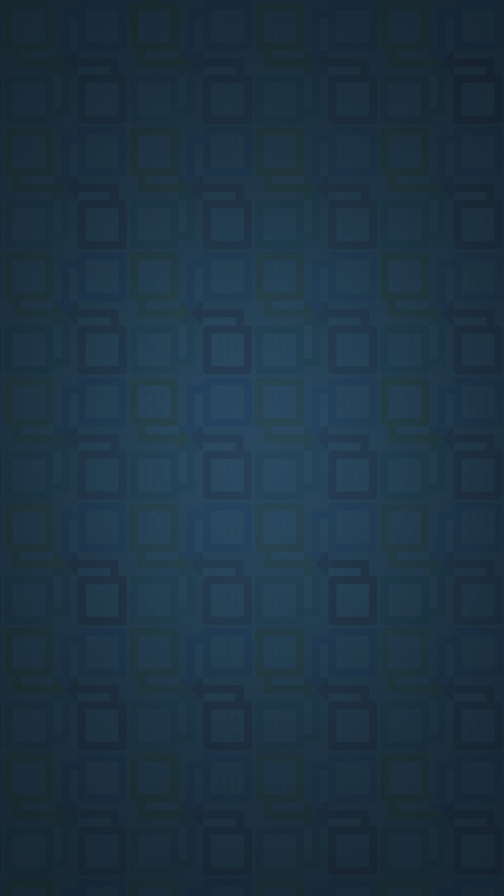
Give the GLSL for this pattern, as a WebGL 1 fragment shader.

```glsl
precision highp float;
// Dim blue wallpaper of square frames in pinwheel groups of four, each frame
// with a hook that ends in a pointed corner joint. One motif is rotated four
// times on a square lattice, tinted, then lit by a soft central glow.
uniform vec2 u_resolution;

const float TILE_WIDTH = 0.2486;            // lattice period, canvas widths
const vec2 TILE_ORIGIN = vec2(0.503, 1.032); // centre of one group of four
const float PERIOD = 15.4;                  // lattice period, line widths
const float FRAME_CENTRE = 3.2;             // frame offset from group centre
const float INK = 0.95;                     // strength of the line tints
const float WEAR = 0.3;                     // tint variation between repeats
const float GRAIN = 0.025;
const vec2 GLOW_FALLOFF = vec2(1.1, 1.9);
const vec3 GLOW = vec3(0.160, 0.280, 0.370);
const vec3 SHADE = vec3(0.088, 0.150, 0.193);
const vec3 TEAL = vec3(0.86, 0.96, 0.93);
const vec3 PLUM = vec3(0.92, 0.84, 0.87);
const vec3 BLUE = vec3(0.86, 0.93, 1.01);
const vec3 OLIVE = vec3(0.99, 0.96, 0.82);

float hash(vec2 p) {
  return fract(sin(dot(p, vec2(127.1, 311.7))) * 4375.85);
}

vec2 gradient(vec2 cell) {
  float angle = 6.2832 * hash(cell);
  return vec2(cos(angle), sin(angle));
}

float gradientNoise(vec2 p) {
  vec2 i = floor(p);
  vec2 f = p - i;
  vec2 w = f * f * f * (f * (f * 6.0 - 15.0) + 10.0);
  vec2 e = vec2(1.0, 0.0);
  float low = mix(dot(gradient(i), f), dot(gradient(i + e), f - e), w.x);
  float high = mix(dot(gradient(i + e.yx), f - e.yx),
                   dot(gradient(i + e.xx), f - e.xx), w.x);
  return mix(low, high, w.y);
}

float box(vec2 p, vec2 halfSize) {
  vec2 d = abs(p) - halfSize;
  return length(max(d, 0.0)) + min(max(d.x, d.y), 0.0);
}

float coverage(float distance, float pixel) {
  return clamp(0.5 - distance / pixel, 0.0, 1.0);
}

// Square frame, its connector, the upright hook and the corner wedge.
float motif(vec2 p) {
  float frame = abs(box(p, vec2(2.5))) - 0.5;
  float connector = box(p - vec2(3.9, -1.5), vec2(1.1, 0.5));
  float hook = box(p - vec2(4.5, 0.5), vec2(0.5, 2.5));
  vec2 tip = p - vec2(4.5);
  float wedge = max((abs(tip.x) + tip.y) * 0.7071, -1.5 - tip.y);
  return min(min(frame, connector), min(hook, wedge));
}

vec3 motifTint(int turn) {
  if (turn == 0) return TEAL;
  if (turn == 1) return PLUM;
  if (turn == 2) return BLUE;
  return OLIVE;
}

void main() {
  vec2 canvas = gl_FragCoord.xy / u_resolution.x;
  float pixel = PERIOD / (TILE_WIDTH * u_resolution.x);
  vec2 p = (canvas - TILE_ORIGIN) * PERIOD / TILE_WIDTH;

  // Central glow
  vec2 screen = 2.0 * gl_FragCoord.xy / u_resolution - 1.0;
  vec3 color = mix(SHADE, GLOW, exp(-dot(GLOW_FALLOFF, screen * screen)));

  // Four quarter turns of the motif
  for (int turn = 0; turn < 4; turn++) {
    vec2 shifted = (p - FRAME_CENTRE) / PERIOD + 0.5;
    vec2 id = floor(shifted);
    vec2 q = (shifted - id - 0.5) * PERIOD;

    // Pale panel with faint dots, and the strip enclosed by the hook
    float panel = box(q, vec2(2.0));
    float strip = box(q - vec2(3.5, 1.0), vec2(0.5, 2.0));
    color *= 1.0 + 0.03 * coverage(min(panel, strip), pixel);
    float dots = length(fract(q + 0.5) - 0.5) - 0.2;
    color *= 1.0 - 0.05 * coverage(max(dots, box(q, vec2(1.5))), pixel);

    float fade = INK * (1.0 - WEAR * hash(id + float(turn) * 7.3));
    float ink = coverage(motif(q), pixel) * fade;
    color *= mix(vec3(1.0), motifTint(turn), ink);
    p = vec2(p.y, -p.x);
  }

  // Fine cloth grain
  color *= 1.0 + GRAIN * gradientNoise(canvas * 140.0);
  gl_FragColor = vec4(color, 1.0);
}
```
